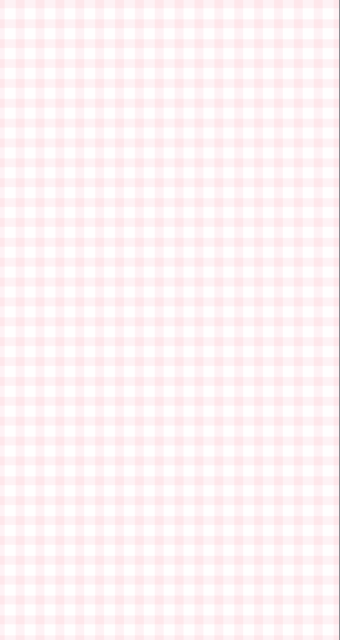
Reproduce this pattern procedurally as a WebGL 1 fragment shader.

```glsl
precision highp float;

uniform vec2 u_resolution;

// Lengths are fractions of the canvas height.
const float PERIOD = 0.03105;
const float BAND_WIDTH = 0.0139;
const vec2 BAND_ORIGIN = vec2(0.0004, 0.0004);
const float EDGE_SOFTNESS = 0.0012;
const float RIM_WIDTH = 0.0012;

const vec3 PAPER = vec3(1.0, 0.996, 0.997);
const vec3 BAND_TINT = vec3(0.998, 0.954, 0.962);
const vec3 RIM_COLOR = vec3(0.42, 0.44, 0.46);

// Coverage of the repeating bands along each axis.
vec2 bandCoverage(vec2 p, float blur) {
  vec2 cell = fract((p - BAND_ORIGIN) / PERIOD + 0.5) - 0.5;
  vec2 edge = abs(cell) * PERIOD - 0.5 * BAND_WIDTH;
  return 1.0 - smoothstep(-0.5 * blur, 0.5 * blur, edge);
}

void main() {
  float pixel = 1.0 / u_resolution.y;
  vec2 p = gl_FragCoord.xy * pixel;
  float canvasWidth = u_resolution.x * pixel;

  // Translucent bands multiply, so crossings are deeper.
  vec2 bands = bandCoverage(p, max(EDGE_SOFTNESS, 1.5 * pixel));
  vec3 color = PAPER;
  color *= mix(vec3(1.0), BAND_TINT, bands.x);
  color *= mix(vec3(1.0), BAND_TINT, bands.y);

  // Hairline along the right edge.
  float fromRight = canvasWidth - p.x;
  float rim = clamp((RIM_WIDTH - fromRight) / pixel + 0.5, 0.0, 1.0);
  color = mix(color, RIM_COLOR, rim);

  gl_FragColor = vec4(color, 1.0);
}
```
